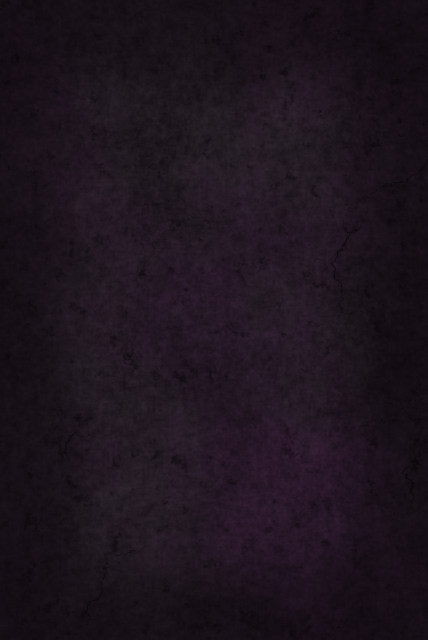
A WebGL 2 fragment shader for this texture:

```glsl
#version 300 es
precision highp float;
// Dark weathered plaster: grey and violet stains under a soft edge shade,
// built from wrapping gradient noise, with faint branching cracks taken from
// the borders of warped cells. Every layer repeats a whole number of times.

uniform vec2 u_resolution;
out vec4 fragColor;

const vec3 SHADE  = vec3(0.064, 0.042, 0.064);
const vec3 GREY   = vec3(0.160, 0.132, 0.160);
const vec3 VIOLET = vec3(0.190, 0.108, 0.192);

const vec2 TILE = vec2(2.0, 3.0);      // square lattice cells per unit of scale
const float CLOUD_SCALE = 2.0;
const float GRAIN_SCALE = 20.0;
const float CRACK_SCALE = 2.0;
const float CLOUD_AMOUNT = 0.38;
const float GRAIN_AMOUNT = 0.34;
const float WEAVE_AMOUNT = 0.07;
const float PIT_AMOUNT = 0.35;
const float CRACK_AMOUNT = 0.5;
const float CRACK_WIDTH = 0.007;       // in crack cells
const float CRACK_WARP = 0.04;
const float TAU = 6.2831853;

// Integer hash of a wrapped lattice cell, two values in 0..1
vec2 hash2(vec2 cell, vec2 period, float seed) {
    uvec2 q = uvec2(mod(cell, period)) + uvec2(uint(seed) * 977u, 131u);
    q = q * 1664525u + 1013904223u;
    q.x += q.y * 1664525u;
    q.y += q.x * 1664525u;
    q ^= q >> 16u;
    q.x += q.y * 1664525u;
    q.y += q.x * 1664525u;
    q ^= q >> 16u;
    return vec2(q >> 8u) / 16777216.0;
}

float cornerSlope(vec2 cell, vec2 offset, vec2 period, float seed) {
    float angle = TAU * hash2(cell, period, seed).x;
    return dot(vec2(cos(angle), sin(angle)), offset);
}

// Gradient noise, about -1..1, wrapping after 'period' cells
float gradientNoise(vec2 uv, vec2 period, float seed) {
    vec2 p = uv * period;
    vec2 i = floor(p), f = p - i;
    vec2 w = f * f * f * (f * (f * 6.0 - 15.0) + 10.0);
    vec2 e = vec2(1.0, 0.0);
    float low = mix(cornerSlope(i, f, period, seed),
                    cornerSlope(i + e, f - e, period, seed), w.x);
    float high = mix(cornerSlope(i + e.yx, f - e.yx, period, seed),
                     cornerSlope(i + 1.0, f - 1.0, period, seed), w.x);
    return 1.4 * mix(low, high, w.y);
}

float fbm(vec2 uv, float scale, int octaves, float falloff, float seed) {
    float sum = 0.0, gain = 0.6;
    for (int k = 0; k < octaves; k++) {
        sum += gain * gradientNoise(uv, TILE * scale, seed + float(k));
        scale *= 2.0;
        gain *= falloff;
    }
    return sum;
}

// Distance to the border between the two nearest scattered points
float cellBorder(vec2 uv, vec2 period) {
    vec2 p = uv * period;
    vec2 i = floor(p), f = p - i;
    vec2 nearest = vec2(9.0), second = vec2(9.0);
    for (int y = -1; y <= 1; y++)
    for (int x = -1; x <= 1; x++) {
        vec2 cell = vec2(x, y);
        vec2 r = cell + 0.1 + 0.8 * hash2(i + cell, period, 71.0) - f;
        if (dot(r, r) < dot(nearest, nearest)) {
            second = nearest;
            nearest = r;
        } else if (dot(r, r) < dot(second, second)) {
            second = r;
        }
    }
    return dot(0.5 * (nearest + second), normalize(second - nearest));
}

float cracks(vec2 uv) {
    vec2 warp = vec2(fbm(uv, 4.0, 5, 0.65, 31.0), fbm(uv, 4.0, 5, 0.65, 41.0));
    vec2 period = TILE * CRACK_SCALE;
    float border = cellBorder(uv + CRACK_WARP * warp * vec2(1.5, 1.0), period);
    float pixel = period.x / u_resolution.x;
    float present = smoothstep(-0.05, 0.4, fbm(uv, 1.5 + 0.5, 2, 0.4, 51.0));
    float width = CRACK_WIDTH * (0.4 + present);
    float line = 1.0 - smoothstep(width - pixel, width + 1.3 * pixel, border);
    float halo = 0.25 * exp(-border * 22.0);
    return present * max(line, halo);
}

void main() {
    vec2 uv = gl_FragCoord.xy / u_resolution;

    // Soft shade along all four edges
    vec2 rise = 0.5 - 0.5 * cos(TAU * uv);
    float inner = smoothstep(-0.08, 0.5, rise.x) * smoothstep(-0.08, 0.3, rise.y);

    // Clouds, grain and faint crossed threads
    float cloud = fbm(uv, CLOUD_SCALE, 5, 0.7, 1.0);
    float grain = fbm(uv, GRAIN_SCALE, 3, 0.85, 11.0);
    float weave = gradientNoise(uv, vec2(30.0, 190.0), 21.0)
                + gradientNoise(uv, vec2(126.0, 40.0), 22.0);
    float pits = smoothstep(0.25, 0.8, fbm(uv, 10.0, 4, 0.75, 25.0));
    float texture_ = CLOUD_AMOUNT * cloud + GRAIN_AMOUNT * grain + WEAVE_AMOUNT * weave;
    float light = 0.18 + 0.54 * inner + texture_ * (0.5 + 0.5 * inner);

    // Violet stains gathered in a diagonal drift
    float drift = 0.22 * cos(TAU * (uv.x + uv.y - 0.9));
    float stain = smoothstep(-0.5, 0.6, drift + 0.8 * fbm(uv, 1.0, 6, 0.65, 61.0));

    vec3 color = mix(SHADE, mix(GREY, VIOLET, stain), max(light, -0.2));
    color *= 1.0 - PIT_AMOUNT * pits;
    color *= 1.0 - CRACK_AMOUNT * cracks(uv);
    fragColor = vec4(color, 1.0);
}
```
